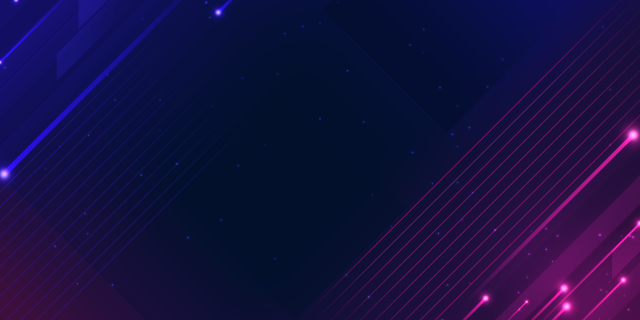
This background is drawn by a WebGL 2 fragment shader. Its source:

```glsl
#version 300 es
precision highp float;
// Dark navy backdrop with diagonal panels, fine lines, glowing comets and scattered sparks.
uniform vec2 u_resolution;
out vec4 fragColor;

const vec3 BLUE = vec3(0.10, 0.0, 0.60);
const vec3 PINK = vec3(0.72, 0.04, 0.38);
float px;

float hash(float n) { return fract(sin(n * 127.1) * 43758.5453); }

// Antialiased coverage of a shape whose signed distance is d.
float fill(float d) { return clamp(0.5 - d / px, 0.0, 1.0); }

float band(float v, float lo, float hi) { return fill(max(lo - v, v - hi)); }

// Evenly spaced diagonal lines with c = x - y between lo and hi.
float lines(float c, float lo, float hi, float gap) {
    float d = abs(fract((c - lo) / gap + 0.5) - 0.5) * gap * 0.707;
    return fill(d - 0.0011) * step(lo - gap * 0.5, c) * step(c, hi + gap * 0.5);
}

// Diagonal tail leaving the head along dir (+1 up-right, -1 down-left), with a glowing head.
vec3 comet(vec2 p, vec2 head, float dir, float len, float width, float glow, vec3 tint) {
    vec2 q = p - head;
    float along = dot(q, vec2(0.7071)) * dir;
    float across = abs(q.x - q.y) * 0.7071;
    float fade = step(0.0, along) * clamp(1.0 - along / len, 0.0, 1.0);
    float r = length(q) / glow;
    vec3 light = tint * fade * (fill(across - width) + 0.08 * exp(-across / (width * 2.0)));
    light += tint * 0.7 * exp(-r * r * 1.3);
    return light + vec3(0.75, 0.65, 0.75) * exp(-r * r * 7.0);
}

// Base gradients from the four corners, with large overlapping diamonds.
vec3 backdrop(float c, float s) {
    vec3 col = vec3(0.008, 0.062, 0.175);
    col = mix(col, vec3(0.075, 0.06, 0.40), smoothstep(0.25, -0.95, c));
    col = mix(col, vec3(0.05, 0.06, 0.37), smoothstep(1.6, 2.9, s) * smoothstep(1.8, 0.8, c));
    col = mix(col, vec3(0.10, 0.06, 0.235), smoothstep(0.65, 1.2, c));
    col = mix(col, vec3(0.27, 0.06, 0.28), smoothstep(1.15, 1.95, c));
    // Purple lower left, with a maroon diamond in the corner.
    col = mix(col, vec3(0.13, 0.055, 0.25), 0.85 * smoothstep(1.05, 0.3, s) * smoothstep(-0.8, 0.0, c));
    col = mix(col, vec3(0.29, 0.06, 0.23), fill(s - 0.455) * (0.15 + 0.6 * smoothstep(0.455, 0.0, s)));
    // Dark upper diamond, strongest at its lower tip.
    float upper = band(c, 0.04, 0.81) * fill(1.98 - s);
    col = mix(col, vec3(0.008, 0.05, 0.165), 0.6 * upper * smoothstep(2.8, 1.98, s));
    // Central diamond below it.
    float middle = band(c, 0.12, 0.92) * band(s, 0.92, 1.62);
    return mix(col, vec3(0.008, 0.062, 0.17), 0.5 * middle);
}

// Shaded parallel strips and cut panels in two opposite corners.
vec3 strips(vec2 p, float c) {
    float id = floor(c * 11.0);
    float f = fract(c * 11.0);
    float shade = (hash(id + 3.0) - 0.5) * smoothstep(0.0, 0.08, f) * (1.0 - 0.6 * f);
    float left = smoothstep(-0.42, -0.6, c);
    float right = smoothstep(1.4, 1.6, c);
    vec3 col = shade * (left * vec3(0.05, 0.02, 0.22) + right * vec3(0.20, 0.02, 0.13));
    for (int i = 0; i < 2; i++) {
        float k = float(i);
        float x0 = 0.177 + 0.068 * k;
        float panel = band(c, -0.654 - 0.1 * k, -0.57 - 0.094 * k) * fill(x0 - p.x);
        col += vec3(0.03, 0.02, 0.12) * panel * smoothstep(x0 + 0.25, x0, p.x);
    }
    col += vec3(0.12, 0.01, 0.08) * band(c, 1.695, 1.786) * fill(1.913 - p.x);
    // Soft magenta haze between the lower right comets.
    vec2 q = p - vec2(1.78, 0.12);
    return col + vec3(0.14, 0.01, 0.09) * exp(-22.0 * dot(q, q));
}

// Scattered sparks, denser toward the lower right.
vec3 sparks(vec2 p) {
    vec3 col = vec3(0.0);
    for (int i = 0; i < 85; i++) {
        float n = float(i) + 1.0;
        vec2 at = vec2(hash(n) * 2.0, hash(n + 91.3));
        if (i > 64) at = vec2(1.6 + 0.2 * at.x, 0.36 * at.y);
        vec3 tint = mix(vec3(0.12, 0.2, 0.7), vec3(0.6, 0.12, 0.6), smoothstep(0.9, 1.6, at.x - at.y));
        float r = length(p - at) / (0.0025 + 0.002 * hash(n + 37.7));
        col += tint * (0.15 + 0.6 * hash(n + 12.9)) * (exp(-r * r * 1.5) + 0.2 * exp(-r));
    }
    return col;
}

void main() {
    vec2 p = gl_FragCoord.xy / u_resolution.y;
    px = 1.0 / u_resolution.y;
    float c = p.x - p.y;
    float s = p.x + p.y;
    vec3 col = backdrop(c, s) + strips(p, c);

    // Fine line fields.
    float leftFade = smoothstep(1.6, 0.6, s);
    col = mix(col, vec3(0.20, 0.09, 0.65), 0.6 * leftFade * lines(c, -0.40, 0.16, 0.0467));
    float rightFade = smoothstep(0.9, 1.5, s) * smoothstep(3.1, 2.3, s);
    col = mix(col, vec3(0.74, 0.10, 0.50), 0.75 * rightFade * lines(c, 0.94, 1.36, 0.0467));

    // Blue comets rise to the right, pink ones trail to the lower left.
    col += comet(p, vec2(0.013, 0.456), 1.0, 0.90, 0.008, 0.034, BLUE);
    col += comet(p, vec2(0.682, 0.961), 1.0, 0.16, 0.005, 0.020, BLUE);
    col += comet(p, vec2(0.0, 0.805), 1.0, 0.32, 0.003, 0.012, BLUE);
    col += comet(p, vec2(0.05, 1.0), 1.0, 0.1, 0.004, 0.014, BLUE);
    col += comet(p, vec2(1.979, 0.578), -1.0, 0.75, 0.006, 0.036, PINK);
    col += comet(p, vec2(2.0, 0.302), -1.0, 0.50, 0.003, 0.018, PINK);
    col += comet(p, vec2(1.518, 0.068), -1.0, 0.16, 0.004, 0.019, PINK);
    col += comet(p, vec2(1.763, 0.099), -1.0, 0.22, 0.004, 0.025, PINK);
    col += comet(p, vec2(1.771, 0.042), -1.0, 0.12, 0.004, 0.027, PINK);
    col += comet(p, vec2(1.948, 0.125), -1.0, 0.26, 0.003, 0.017, PINK);
    col += comet(p, vec2(1.646, 0.057), -1.0, 0.12, 0.002, 0.008, PINK);

    fragColor = vec4(col + sparks(p), 1.0);
}
```
